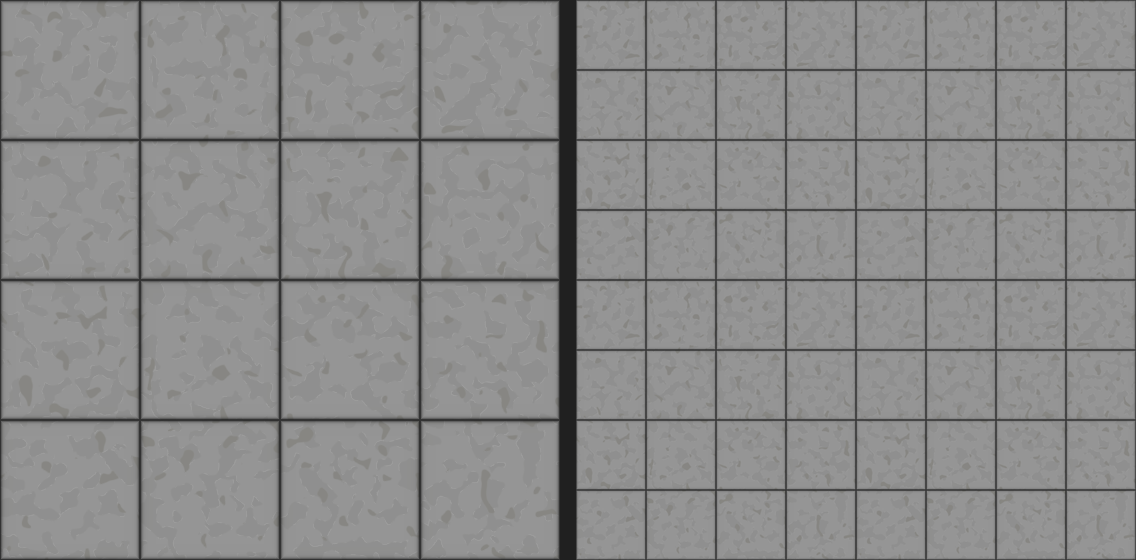
Left, the tile; right, the same tile 2 across and 2 down.
A Shadertoy shader for this texture:

```glsl
#define TILES 4.0
#define GROUT_WIDTH 0.0118
#define GROUT_FALLOFF 1.25
#define PATCH_SCALE 7.0
#define PATCH_LEVEL 0.10
#define SPOT_SCALE 7.5
#define SPOT_LEVEL 0.37
#define RIM_WIDTH 0.0012
#define STONE vec3(0.583)
#define PATCH vec3(0.562, 0.562, 0.560)
#define SPOT vec3(0.530, 0.527, 0.512)
#define GROUT vec3(0.115)

// Integer hash of a lattice cell and a seed, from 0 to 1
float hash(vec2 cell, float seed) {
    uvec3 k = uvec3(ivec3(vec3(cell, seed)) + 4096);
    uint h = k.x * 1597334677u ^ k.y * 3812015801u ^ k.z * 2798796415u;
    h = (h ^ (h >> 15)) * 2246822519u;
    h = (h ^ (h >> 13)) * 3266489917u;
    h ^= h >> 16;
    return float(h & 0xffffu) / 65536.0;
}

// Slope contribution of one lattice corner
float corner(vec2 cell, vec2 offset, vec2 local, float seed) {
    float angle = 6.28318 * hash(cell + offset, seed);
    return dot(vec2(cos(angle), sin(angle)), local - offset);
}

float gradientNoise(vec2 p, float seed) {
    vec2 cell = floor(p);
    vec2 f = p - cell;
    vec2 u = f * f * f * (f * (f * 6.0 - 15.0) + 10.0);
    float low = mix(corner(cell, vec2(0, 0), f, seed),
                    corner(cell, vec2(1, 0), f, seed), u.x);
    float high = mix(corner(cell, vec2(0, 1), f, seed),
                     corner(cell, vec2(1, 1), f, seed), u.x);
    return mix(low, high, u.y);
}

// Approximate canvas distance to a contour of a field, positive inside
float contour(float field, float level) {
    vec2 slope = vec2(dFdx(field), dFdy(field)) * iResolution.y;
    return (field - level) / max(length(slope), 1.0);
}

void mainImage(out vec4 fragColor, in vec2 fragCoord) {
    vec2 grid = fragCoord / iResolution.xy * TILES;
    vec2 tile = mod(floor(grid), TILES);
    vec2 local = fract(grid);
    float pixel = 1.0 / iResolution.y;

    // Every tile has its own seed; warping bends the blotches
    float seed = 8.0 * (tile.x + TILES * tile.y);
    vec2 warp = vec2(gradientNoise(local * 9.0, seed),
                     gradientNoise(local * 9.0, seed + 1.0));
    vec2 bent = local + 0.06 * warp;

    // Broad faint patches and sparse darker spots
    float patchField = gradientNoise(bent * PATCH_SCALE, seed + 2.0)
                     + 0.35 * gradientNoise(bent * PATCH_SCALE * 2.0, seed + 3.0);
    float spotField = gradientNoise(bent * SPOT_SCALE, seed + 4.0);
    float patchDist = contour(patchField, PATCH_LEVEL);
    float spotDist = contour(spotField, SPOT_LEVEL);
    vec3 color = mix(STONE, PATCH, smoothstep(-pixel, pixel, patchDist));

    // Broken pale rims along the patches
    float rim = 1.0 - smoothstep(0.3 * RIM_WIDTH, RIM_WIDTH + 0.3 * pixel, abs(patchDist));
    float breaks = smoothstep(-0.05, 0.2, gradientNoise(local * 24.0, seed + 5.0));
    color += 0.035 * rim * breaks;
    color = mix(color, SPOT, smoothstep(-pixel, pixel, spotDist));

    // Dark joint with a soft shaded shoulder
    vec2 toEdge = min(local, 1.0 - local);
    float edge = min(toEdge.x, toEdge.y);
    float joint = exp(-pow(edge / GROUT_WIDTH, GROUT_FALLOFF));
    color = mix(color, GROUT, joint);
    color *= 1.0 - 0.05 * exp(-edge / 0.03);

    fragColor = vec4(color, 1.0);
}
```
